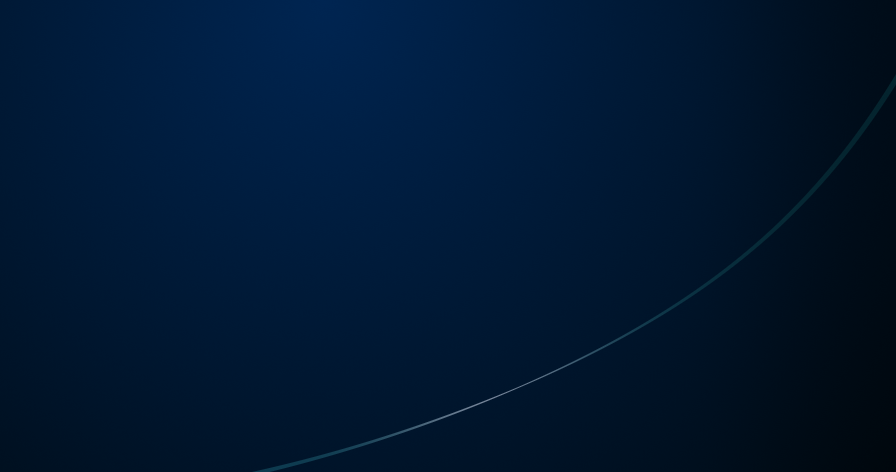
This background is drawn by a WebGL 2 fragment shader. Its source:

```glsl
#version 300 es
precision highp float;

uniform vec2 u_resolution;
out vec4 fragColor;

float hash(vec2 p) {
    return fract(sin(dot(p, vec2(127.1, 311.7))) * 43758.5453);
}

// Deep blue light falling off from the top edge, darker to the right
vec3 backdrop(vec2 uv, float aspect) {
    float d = length((uv - vec2(0.36, 1.0)) * vec2(aspect, 1.0));
    vec3 color = vec3(0.0, 0.145, 0.32) - d * vec3(0.0, 0.068, 0.16);
    return max(color, 0.0) * (1.0 - 0.25 * smoothstep(0.75, 1.0, uv.x));
}

// Height of the rising arc, t runs from the bottom edge to the right edge
float arcHeight(float t) {
    return 0.0025 + t * (0.316 + 0.307 * t) + 0.2066 * pow(abs(t), 6.0);
}

float arcSlope(float t) {
    return 0.316 + 0.614 * t + 1.24 * t * pow(abs(t), 4.0);
}

void main() {
    vec2 uv = gl_FragCoord.xy / u_resolution;
    float aspect = u_resolution.x / u_resolution.y;
    float pixel = 1.0 / u_resolution.y;
    vec3 color = backdrop(uv, aspect);

    // Ribbon that narrows to a hairline near its middle
    float t = (uv.x - 0.297) / 0.703;
    float slope = arcSlope(t) / (0.703 * aspect);
    float dist = abs(uv.y - arcHeight(t)) / sqrt(1.0 + slope * slope);
    float halfWidth = 0.001 + 0.008 * abs(t - 0.4);
    float coverage = clamp((halfWidth - dist) / pixel + 0.5, 0.0, 1.0);

    // Teal ends, pale glint where the ribbon is thinnest
    vec3 teal = mix(vec3(0.05, 0.23, 0.31), vec3(0.015, 0.14, 0.18), smoothstep(0.4, 1.0, t));
    float glint = exp(-pow((t - 0.36) / 0.15, 2.0));
    color = mix(color, mix(teal, vec3(0.46, 0.52, 0.6), glint), coverage);

    // Fine dither against banding
    color += (hash(gl_FragCoord.xy) - 0.5) / 255.0;
    fragColor = vec4(color, 1.0);
}
```
